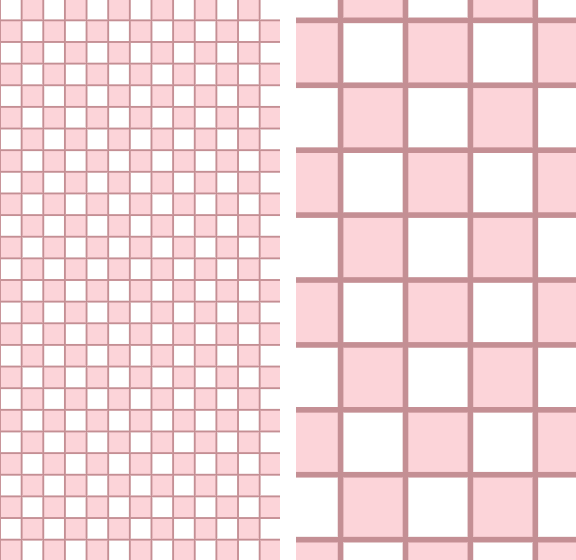
Left: the whole. Right: its middle third, enlarged.
Give the GLSL for this pattern, as a WebGL 2 fragment shader.

```glsl
#version 300 es
precision highp float;

uniform vec2 u_resolution;
out vec4 fragColor;

// Coverage of grid lines centred on whole numbers, softened over one pixel
float gridLines(vec2 p, float width, float pixel) {
    vec2 toLine = abs(p - round(p));
    vec2 coverage = clamp((0.5 * width - toLine) / pixel + 0.5, 0.0, 1.0);
    return max(coverage.x, coverage.y);
}

void main() {
    // Cell units: lines start at the left edge and at mid height
    float pixel = 12.94 / u_resolution.x;
    vec2 grid = (gl_FragCoord.xy - vec2(0.0, 0.5 * u_resolution.y)) * pixel;

    // Alternating white and pink squares
    vec2 cell = floor(grid);
    float isPink = mod(cell.x + cell.y, 2.0);
    vec3 color = mix(vec3(1.0), vec3(0.99, 0.83, 0.85), isPink);

    // Dusty rose lines between the squares
    vec3 lineColor = vec3(0.77, 0.56, 0.58);
    color = mix(color, lineColor, gridLines(grid, 0.087, pixel));

    fragColor = vec4(color, 1.0);
}
```
